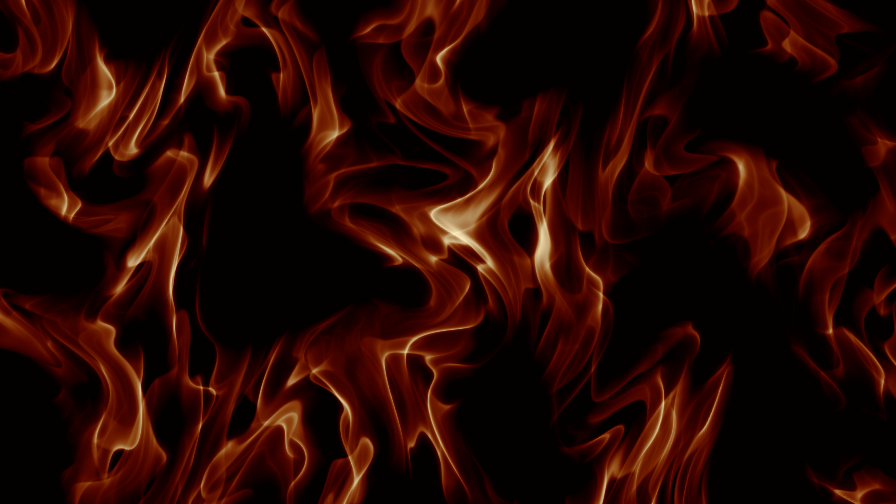
Give the GLSL for this texture, as a WebGL 2 fragment shader.

```glsl
#version 300 es
precision highp float;

uniform vec2 u_resolution;
out vec4 outColor;

const int   SHEETS       = 7;
const float GOLDEN_ANGLE = 2.39996;
const float ZOOM         = 1.75;
const vec2  SHEET_SCALE  = vec2(14.0, 4.6);  // tall, narrow tongues
const vec2  FIBRE_SCALE  = vec2(34.0, 7.0);
const vec2  PATCH_SCALE  = vec2(8.0, 4.5);   // where one sheet burns
const vec2  BREAK_SCALE  = vec2(11.0, 7.0);  // where its rim glows
const vec2  CLUSTER_SCALE = vec2(5.6, 3.4);  // where the whole fire burns
const float SWAY         = 0.7;
const float CURL         = 0.52;
const float EDGE_WIDTH   = 0.10;
const float RIM_WIDTH    = 0.14;
const float FILL_DEPTH   = 1.0;
const float FILL_GAIN    = 0.46;
const float TOE          = 0.03;
const float BODY_LIMIT   = 0.57;
const float BODY_DENSITY = 2.5;
const float RIM_LIMIT    = 0.58;

// Colours from soot to white heat, ordered by their red channel.
const int STOPS = 7;
const vec3 FIRE[STOPS] = vec3[STOPS](
    vec3(0.01, 0.00, 0.00), vec3(0.18, 0.00, 0.00), vec3(0.32, 0.02, 0.00),
    vec3(0.45, 0.12, 0.00), vec3(0.56, 0.28, 0.07), vec3(0.72, 0.59, 0.40),
    vec3(1.00, 0.93, 0.75));

// Layered sines in turning directions, roughly unit variance.
float waves(vec2 p, float seed) {
    float sum = 0.0;
    float angle = seed * 1.7;
    for (int i = 0; i < 5; i++) {
        vec2 dir = vec2(cos(angle), sin(angle));
        sum += sin(dot(p, dir) + seed * 7.31 + float(i) * 1.93);
        angle += GOLDEN_ANGLE;
        p *= 1.22;
    }
    return sum * 0.63;
}

// Successive sine shears bend straight streaks into curls.
vec2 swirl(vec2 p, float seed, float freq, float strength, int octaves) {
    float angle = 1.2 + seed * 2.1;
    for (int i = 0; i < octaves; i++) {
        vec2 dir = vec2(cos(angle), sin(angle));
        float phase = seed * 5.17 + float(i) * 2.3;
        p += vec2(-dir.y, dir.x) * sin(freq * dot(p, dir) + phase) * strength / freq;
        angle += GOLDEN_ANGLE;
        freq *= 1.5;
    }
    return p;
}

// One folded sheet of flame: x is the soft fill, y the bright rim.
vec2 flameSheet(vec2 p, float seed) {
    vec2 q = swirl(p, seed, 12.0, CURL, 4);
    float depth = waves(q * SHEET_SCALE, seed);
    float pixel = fwidth(depth);
    float edge = max(EDGE_WIDTH, pixel);
    float burn = smoothstep(-0.2, 1.2, waves(q * PATCH_SCALE, seed + 11.0));
    float glow = smoothstep(-0.4, 1.3, waves(q * BREAK_SCALE, seed + 31.0));

    // Fine strands: narrow crests of a stretched wave inside the sheet.
    float strand = exp(-2.2 * abs(waves(q * FIBRE_SCALE, seed + 23.0)));
    float fibre = 0.7 + 0.75 * strand;

    float fill = smoothstep(-edge, edge, depth) * exp(-max(depth, 0.0) / FILL_DEPTH);
    float rim = exp(-abs(depth) / max(RIM_WIDTH, pixel));
    return vec2(fill * fibre * burn, rim * burn * glow);
}

vec3 fireColor(float heat) {
    vec3 color = FIRE[0];
    for (int i = 1; i < STOPS; i++) {
        float low = FIRE[i - 1].r;
        float t = clamp((heat - low) / (FIRE[i].r - low), 0.0, 1.0);
        color = mix(color, FIRE[i], t);
    }
    return color;
}

void main() {
    vec2 p = gl_FragCoord.xy / u_resolution.y * ZOOM;

    // Broad sway shared by all sheets, so neighbouring strands run together.
    vec2 flow = swirl(p + vec2(2.3, 0.7), 1.0, 4.5, SWAY, 3);
    float cluster = smoothstep(-0.8, 0.5, waves(flow * CLUSTER_SCALE, 4.0));

    vec2 flame = vec2(0.0);
    for (int i = 0; i < SHEETS; i++) {
        flame += flameSheet(flow, 1.0 + float(i) * 3.7);
    }
    flame *= cluster;

    // Overlapping fills saturate; thin broken rims add the white heat.
    float density = max(flame.x * FILL_GAIN - TOE, 0.0);
    float body = BODY_LIMIT * (1.0 - exp(-BODY_DENSITY * density));
    float heat = body + RIM_LIMIT * (1.0 - exp(-flame.y));
    outColor = vec4(fireColor(heat), 1.0);
}
```
